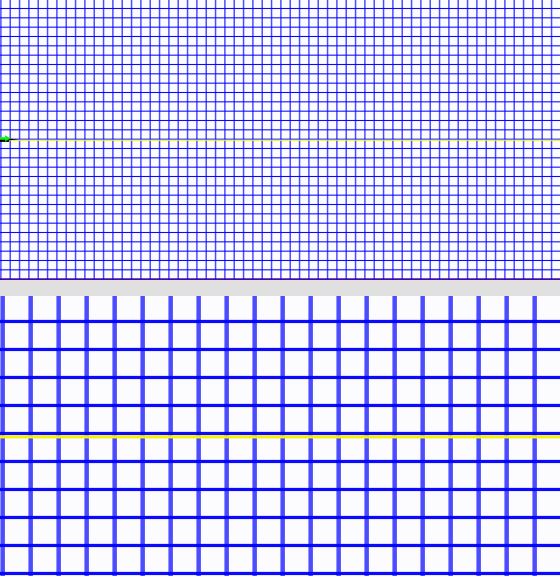
Top, the full canvas; bottom, a detail of the centre.
Give the GLSL for this pattern, as a Shadertoy shader.

```glsl
#define CELLS vec2(60.0, 30.0)
#define LINE_OFFSET vec2(0.095, 0.09)
#define LINE_WIDTH vec2(0.16, 0.115)
#define LINE_INK vec2(0.70, 0.96)
#define PAPER vec3(0.99, 0.99, 1.0)
#define BLUE vec3(0.0, 0.0, 1.0)
#define YELLOW vec3(0.96, 0.94, 0.05)
#define PURPLE vec3(0.27, 0.0, 0.58)
#define GREEN vec3(0.0, 0.95, 0.05)
#define AXIS_Y 14.97
#define AXIS_WIDTH 0.115

// Fraction of a pixel covered by a stripe centred at distance zero
float stripe(float d, float width, float pixel) {
    float lo = max(d - 0.5 * pixel, -0.5 * width);
    float hi = min(d + 0.5 * pixel, 0.5 * width);
    return clamp((hi - lo) / pixel, 0.0, 1.0);
}

float fill(float d, float pixel) {
    return clamp(0.5 - d / pixel, 0.0, 1.0);
}

float boxDistance(vec2 p, vec2 halfSize) {
    vec2 q = abs(p) - halfSize;
    return length(max(q, 0.0)) + min(max(q.x, q.y), 0.0);
}

// Wedge pointing right, with its tip at the origin
float wedgeDistance(vec2 p, float len, float halfHeight) {
    vec2 normal = normalize(vec2(halfHeight, len));
    return max(dot(vec2(p.x, abs(p.y)), normal), -p.x - len);
}

void mainImage(out vec4 fragColor, in vec2 fragCoord) {
    vec2 p = fragCoord / iResolution.xy * CELLS;
    vec2 pixel = CELLS / iResolution.xy;

    // Grid: soft verticals, crisp horizontals
    vec2 d = fract(p - LINE_OFFSET + 0.5) - 0.5;
    float vertical = LINE_INK.x * stripe(d.x, LINE_WIDTH.x, pixel.x);
    float horizontal = LINE_INK.y * stripe(d.y, LINE_WIDTH.y, pixel.y);
    vec3 color = mix(PAPER, BLUE, vertical);
    color = mix(color, BLUE, horizontal);

    // Bottom border and central axis
    color = mix(color, PURPLE, stripe(p.y - LINE_OFFSET.y, 0.15, pixel.y));
    color = mix(color, YELLOW, stripe(p.y - AXIS_Y, AXIS_WIDTH, pixel.y));

    // Arrow at the left end of the axis, above its dark base
    float base = boxDistance(p - vec2(0.35, 14.93), vec2(0.60, 0.13));
    base = min(base, wedgeDistance(p - vec2(1.75, 15.06), 1.1, 0.15));
    color = mix(color, vec3(0.0), fill(base, pixel.y));
    float arrow = boxDistance(p - vec2(0.25, 15.17), vec2(0.45, 0.13));
    arrow = min(arrow, wedgeDistance(p - vec2(1.15, 15.17), 0.6, 0.33));
    color = mix(color, GREEN, fill(arrow, pixel.y));

    fragColor = vec4(color, 1.0);
}
```
